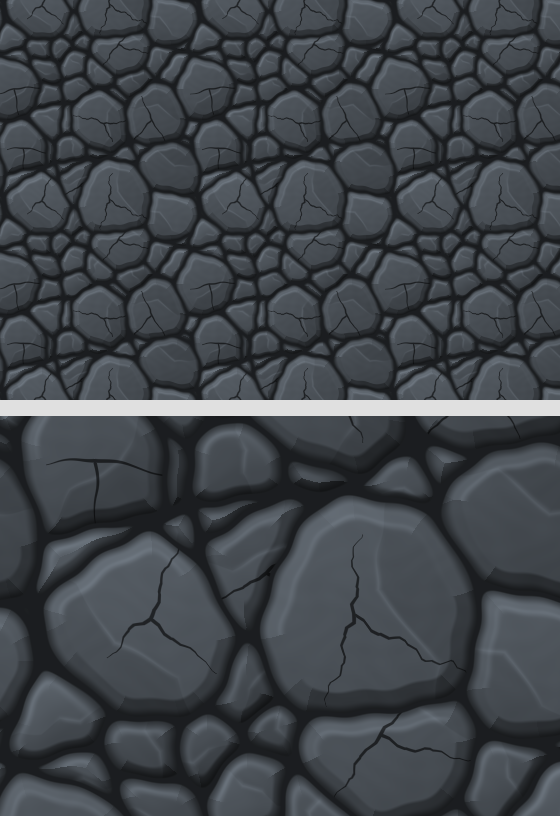
Top: the whole. Bottom: its middle third, enlarged.
Write a Shadertoy shader that draws this texture.

```glsl
// Tiling wall of dark blue-grey stones with bevelled, chipped and cracked faces.
const float TILES_ACROSS = 2.87;
const vec2 BOULDER = vec2(0.59, 0.97);           // largest stone inside the tile
const vec3 GRID = vec3(1.0, 3.0, 7.0);           // sites per side: boulder, medium, small
const vec3 RADIUS_MIN = vec3(0.21, 0.09, 0.0);
const vec3 RADIUS_MAX = vec3(0.21, 0.17, 0.065);
const float JITTER = 0.8;
const float ROUNDING = 120.0;                    // higher gives sharper corners
const float JOINT = 0.004;                       // half width of the dark joint
const float CRACK_WIDTH = 0.0028;
const vec2 LIGHT = vec2(-0.40, 0.917);
const vec3 TINT = vec3(0.925, 1.0, 1.08);        // grey level to stone colour
const float GAP_LEVEL = 0.115;
const float FACE_LEVEL = 0.31;
const float TAU = 6.28319;
const int SITES = 43;

vec3 hash3(vec2 p) {
    vec3 q = vec3(dot(p, vec2(127.1, 311.7)), dot(p, vec2(269.5, 183.3)), dot(p, vec2(419.2, 371.9)));
    return fract(sin(q + 4.0) * 4375.85);
}

// Centre (xy) and radius (z) of the stone in a wrapped grid cell.
vec3 stoneSite(int layer, vec2 cell) {
    float n = GRID[layer];
    vec3 h = hash3(floor(mod(cell + 0.5, n)) + 17.0 * float(layer));
    vec2 offset = layer == 0 ? BOULDER : 0.5 + JITTER * (h.xy - 0.5);
    return vec3((cell + offset) / n, mix(RADIUS_MIN[layer], RADIUS_MAX[layer], h.z));
}

float power(vec2 p, vec3 site) {
    vec2 d = p - site.xy;
    return dot(d, d) - site.z * site.z;
}

float zigzag(float x) {
    return 0.5 - abs(fract(x) - 0.5);
}

// Three kinked, tapering rays leaving one point of the stone.
float cracks(vec2 q, float radius, vec3 h, float px) {
    float mask = 0.0;
    for (int i = 0; i < 3; i++) {
        float k = float(i);
        float a = TAU * (h.x + k * 0.33 + 0.1 * sin(k * 5.0 + h.y * 9.0));
        vec2 dir = vec2(cos(a), sin(a));
        float u = dot(q, dir);
        float bend = 0.030 * zigzag(u * 11.0) - 0.012 * zigzag(u * 31.0);
        float v = abs(dot(q, vec2(-dir.y, dir.x)) + bend * (h.z - 0.3) * 1.6);
        float len = radius * (0.6 + 0.7 * fract(h.y * 7.0 + k * 0.37));
        float width = CRACK_WIDTH * (1.0 - u / len);
        float ray = 1.0 - smoothstep(-0.5 * px, px, v - width);
        mask = max(mask, ray * step(0.0, u) * step(u, len));
    }
    return mask;
}

void mainImage(out vec4 fragColor, in vec2 fragCoord) {
    float px = TILES_ACROSS / iResolution.x;
    vec2 p = (fragCoord - vec2(0.0, iResolution.y)) * px;

    // Periodic warp keeps the outlines from being ruler straight.
    vec2 w = p.yx * TAU;
    p += 0.007 * sin(w * 3.0 + vec2(0.4, 2.1)) + 0.0025 * sin(w * 11.0 + p * TAU * 4.0);
    p = fract(p);

    // Weighted cellular pattern: the lowest power owns the point.
    vec3 sites[SITES];
    int count = 0;
    int owner = 0;
    float best = 1e5;
    for (int layer = 0; layer < 3; layer++) {
        int reach = layer == 2 ? 2 : 1;
        vec2 base = floor(p * GRID[layer]);
        for (int y = -reach; y <= reach; y++)
        for (int x = -reach; x <= reach; x++) {
            vec3 s = stoneSite(layer, base + vec2(x, y));
            float f = power(p, s);
            if (f < best) { best = f; owner = count; }
            sites[count++] = s;
        }
    }

    // Rounded distance to the outline, and the facing of the nearest side.
    vec3 stone = sites[owner];
    float sum = 0.0;
    float nearest = 1e5;
    vec2 facing = vec2(0.0, 1.0);
    for (int i = 0; i < SITES; i++) {
        if (i == owner) continue;
        vec2 d = sites[i].xy - stone.xy;
        float len = max(length(d), 1e-4);
        float side = (power(p, sites[i]) - best) / (2.0 * len);
        sum += exp(-ROUNDING * side);
        if (side < nearest) { nearest = side; facing = d / len; }
    }
    float edge = -log(max(sum, 1e-20)) / ROUNDING - JOINT;

    // Face tone: lit from above, with a faint mottle.
    vec2 q = p - stone.xy;
    float size = max(stone.z, 0.045);
    vec3 h = hash3(vec2(stone.z * 913.0, 3.0));
    float level = FACE_LEVEL + 0.05 * (h.x - 0.5) + 0.035 * clamp(dot(q, LIGHT) / size, -1.2, 1.2);
    vec2 m = p * TAU;
    level += 0.006 * sin(m.x * 9.0 + 2.0 * sin(m.y * 7.0)) * sin(m.y * 13.0 + 2.0 * sin(m.x * 5.0));

    // Chipped plate with a pale ridge.
    float a = TAU * h.y;
    vec2 dir = vec2(cos(a), sin(a));
    float along = dot(q, vec2(-dir.y, dir.x));
    float chip = dot(q, dir) - size * (0.15 + 0.5 * zigzag(along / size * 0.7 + h.z));
    float ridge = exp(-pow(chip / 0.005, 2.0)) * smoothstep(0.8, 0.2, abs(along) / size);
    level += 0.055 * ridge - 0.025 * smoothstep(-px, px, chip);

    // Bevelled sides and bright upper rim.
    float bevel = 0.011 + 0.12 * stone.z;
    float lit = dot(facing, LIGHT);
    float slope = 1.0 - smoothstep(bevel - 0.005, bevel + 0.002, edge);
    level += slope * (lit > 0.0 ? 0.065 : 0.10) * lit;
    level += 0.07 * exp(-pow((edge - bevel) / 0.005, 2.0)) * max(lit, 0.0);

    // Cracks, contact shadow and joints.
    if (stone.z > 0.09 && h.z > 0.3)
        level *= 1.0 - 0.6 * cracks(q - 0.3 * size * (h.yx - 0.5), size, h, px);
    level *= mix(0.55, 1.0, smoothstep(-0.002, 0.016, edge));
    level = mix(GAP_LEVEL, level, smoothstep(-px, px, edge));

    fragColor = vec4(level * TINT, 1.0);
}
```
